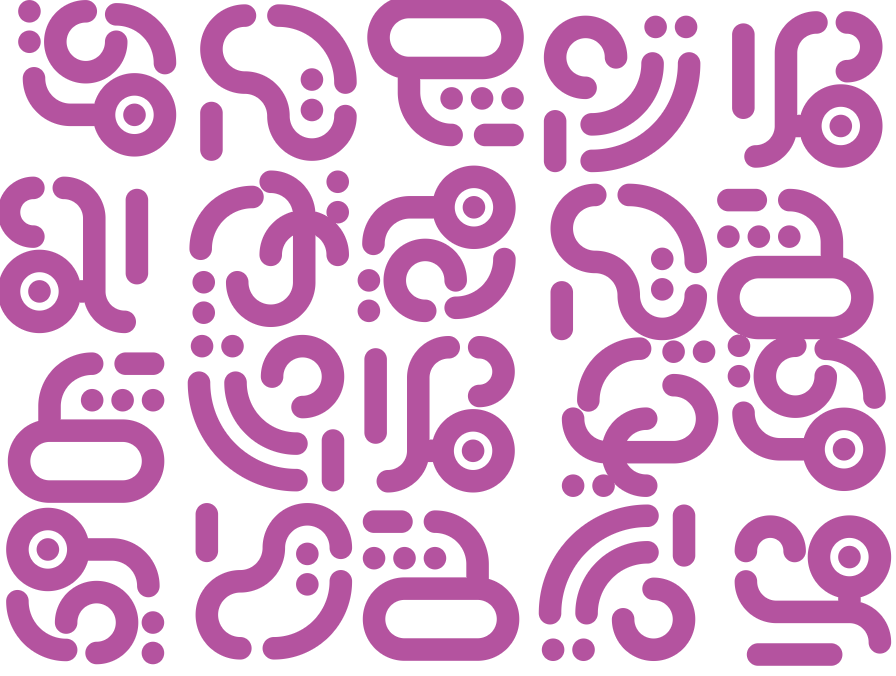
Reproduce this pattern procedurally as a Shadertoy shader.

```glsl
// Scattered rounded strokes: hooks, S-bends, arcs, ringed dots, capsules and bars.
// Each grid cell holds one of six motifs, randomly turned, mirrored and shifted.
// Motifs return the distance to their centre lines; one stroke width thickens all.

const vec3  PAPER = vec3(1.0);
const vec3  INK = vec3(0.706, 0.325, 0.624);
const float UNIT = 1.0 / 22.2;            // small bend radius, in canvas heights
const float HALF_STROKE = 0.37;           // in units, like all lengths below
const vec2  CELL_SIZE = vec2(5.8, 5.55);  // preferred size, fitted to the canvas
const vec2  JITTER = vec2(0.45, 0.35);    // largest shift of a motif
const float SEED = 3.7;
const float QUARTER_TURN = 1.5707963;

float hash(vec2 p) {
    return fract(sin(dot(p + SEED, vec2(127.1, 311.7))) * 43758.5453);
}

float bar(vec2 p, vec2 a, vec2 b) {
    vec2 along = b - a;
    p -= a;
    return length(p - along * clamp(dot(p, along) / dot(along, along), 0.0, 1.0));
}

// Arc around c; middle direction and half opening are in quarter turns.
float arc(vec2 p, vec2 c, float radius, float middle, float spread) {
    float m = middle * QUARTER_TURN, s = spread * QUARTER_TURN;
    p -= c;
    p = vec2(dot(p, vec2(cos(m), sin(m))), abs(dot(p, vec2(-sin(m), cos(m)))));
    return atan(p.y, p.x) < s ? abs(length(p) - radius)
                              : length(p - radius * vec2(cos(s), sin(s)));
}

float dots(vec2 p, vec2 first, vec2 gap, float count) {
    p -= first;
    float k = clamp(floor(dot(p, gap) / dot(gap, gap) + 0.5), 0.0, count - 1.0);
    return length(p - gap * k);
}

float target(vec2 p, vec2 c) {
    float r = length(p - c);
    return min(r, abs(r - 1.0));
}

float ringOnStem(vec2 p) {
    float d = target(p, vec2(-1.2));
    d = min(d, bar(p, vec2(-1.2, -0.2), vec2(-1.2, 0.9)));
    d = min(d, arc(p, vec2(0.0, 0.9), 1.2, 1.5, 0.5));
    d = min(d, arc(p, vec2(1.2, 0.4), 1.0, 1.5, 1.5));
    d = min(d, arc(p, vec2(0.5, -0.6), 1.6, 3.5, 0.5));
    return min(d, dots(p, vec2(1.2, 2.25), vec2(1.0, 0.0), 2.0));
}

float capsuleWithTail(vec2 p) {
    float d = abs(bar(p, vec2(-1.2, 1.2), vec2(1.2, 1.2)) - 1.0);
    d = min(d, bar(p, vec2(-1.2, 0.2), vec2(-1.2, -0.6)));
    d = min(d, arc(p, vec2(0.2, -0.6), 1.4, 2.5, 0.5));
    d = min(d, dots(p, vec2(0.2, -0.8), vec2(1.0, 0.0), 3.0));
    return min(d, bar(p, vec2(1.3, -2.0), vec2(2.2, -2.0)));
}

float sBend(vec2 p) {
    float d = arc(p, vec2(-1.1, 1.1), 1.1, 2.0, 1.0);
    d = min(d, arc(p, vec2(-1.1), 1.1, 0.5, 0.5));
    d = min(d, arc(p, vec2(1.1, -1.1), 1.1, 3.0, 1.0));
    d = min(d, arc(p, vec2(0.0), 2.2, 0.5, 0.5));
    d = min(d, dots(p, vec2(-0.9, 1.1), vec2(1.0, 0.0), 2.0));
    return min(d, bar(p, vec2(-2.2), vec2(-1.0, -2.2)));
}

float nestedArcs(vec2 p) {
    float d = arc(p, vec2(-1.0, 1.0), 3.2, 3.5, 0.5);
    d = min(d, arc(p, vec2(-1.0, 1.0), 2.0, 3.5, 0.5));
    d = min(d, arc(p, vec2(-1.2, 1.2), 1.0, 1.5, 1.5));
    d = min(d, dots(p, vec2(-2.2, -1.1), vec2(0.0, -1.0), 2.0));
    return min(d, bar(p, vec2(0.9, 2.2), vec2(2.2, 2.2)));
}

float branch(vec2 p) {
    float d = arc(p, vec2(-1.2, -0.4), 1.0, 1.5, 0.5);
    d = min(d, bar(p, vec2(-1.2, 0.6), vec2(1.2, 0.6)));
    d = min(d, arc(p, vec2(1.2, 1.6), 1.0, 3.5, 0.5));
    d = min(d, bar(p, vec2(1.2, 0.6), vec2(1.2, -0.2)));
    d = min(d, target(p, vec2(1.2, -1.2)));
    d = min(d, arc(p, vec2(-1.4), 0.8, 3.0, 1.0));
    return min(d, bar(p, vec2(-1.8, 2.0), vec2(0.6, 2.0)));
}

float crossedHook(vec2 p) {
    float d = bar(p, vec2(-1.1), vec2(-1.1, 1.1));
    d = min(d, arc(p, vec2(0.0, 1.1), 1.1, 1.5, 0.5));
    d = min(d, arc(p, vec2(-1.1, -0.2), 1.1, 1.0, 1.0));
    d = min(d, arc(p, vec2(0.0, -1.1), 1.1, 3.0, 1.0));
    d = min(d, arc(p, vec2(0.6, 0.0), 1.7, 0.5, 0.5));
    d = min(d, dots(p, vec2(2.2, -1.1), vec2(0.0, -1.0), 2.0));
    return min(d, dots(p, vec2(-2.2, 2.2), vec2(0.0, -1.0), 2.0));
}

float motif(vec2 p, vec2 id) {
    // Shift, swap axes and mirror: eight orientations
    p -= JITTER * (2.0 * vec2(hash(id + 11.0), hash(id + 23.0)) - 1.0);
    if (hash(id + 37.0) < 0.5) p = p.yx;
    if (hash(id + 51.0) < 0.5) p.x = -p.x;
    if (hash(id + 67.0) < 0.5) p.y = -p.y;
    int kind = int(mod(id.x + 2.0 * id.y, 6.0));
    if (kind == 0) return ringOnStem(p);
    if (kind == 1) return sBend(p);
    if (kind == 2) return capsuleWithTail(p);
    if (kind == 3) return nestedArcs(p);
    if (kind == 4) return branch(p);
    return crossedHook(p);
}

void mainImage(out vec4 fragColor, in vec2 fragCoord) {
    float pixel = 1.0 / (iResolution.y * UNIT);
    vec2 p = fragCoord * pixel, canvas = iResolution.xy * pixel;
    vec2 grid = max(floor(canvas / CELL_SIZE + 0.5), 1.0), cell = canvas / grid;
    vec2 home = floor(p / cell);

    // Nearest stroke among this cell and its neighbours
    float d = 1e3;
    for (int y = -1; y <= 1; y++)
        for (int x = -1; x <= 1; x++) {
            vec2 id = clamp(home + vec2(x, y), vec2(0.0), grid - 1.0);
            d = min(d, motif(p - (id + 0.5) * cell, id));
        }

    float ink = clamp(0.5 - (d - HALF_STROKE) / pixel, 0.0, 1.0);
    fragColor = vec4(mix(PAPER, INK, ink), 1.0);
}
```
